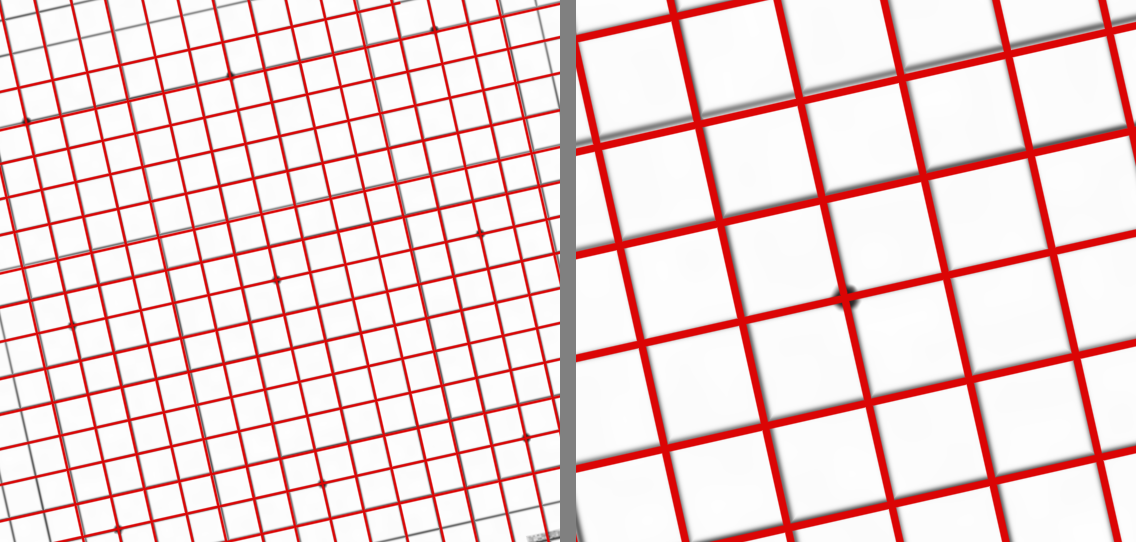
Left: the whole. Right: its middle third, enlarged.
Write a Shadertoy shader that draws this pattern.

```glsl
// Tilted square grid: soft grey printed lines with a dark dot every sixth crossing,
// overdrawn by crisp red ruled lines that each drift slightly off the print.
// Both layers are distances to the nearest whole number in rotated cell units.

const float CELL = 0.06425;               // cell side, in canvas heights
const vec2 AXIS = vec2(0.9757, 0.2195);   // direction of the rows
const vec2 ORIGIN = vec2(-0.0054, -0.0161);
const float DOT_STEP = 6.0;

const vec3 PAPER = vec3(0.995);
const vec3 RED = vec3(0.86, 0.02, 0.02);
const vec3 DOT_INK = vec3(0.13, 0.11, 0.11);

float hash(vec2 p) {
    vec3 q = fract(vec3(p.xyx) * 0.1031);
    q += dot(q, q.yzx + 33.33);
    return fract((q.x + q.y) * q.z);
}

float noise(vec2 p) {
    vec2 i = floor(p), f = fract(p);
    f = f * f * (3.0 - 2.0 * f);
    return mix(mix(hash(i), hash(i + vec2(1, 0)), f.x),
               mix(hash(i + vec2(0, 1)), hash(i + vec2(1, 1)), f.x), f.y);
}

vec2 toGrid(vec2 p) {
    p -= ORIGIN;
    return vec2(dot(p, AXIS), dot(p, vec2(-AXIS.y, AXIS.x))) / CELL;
}

float fill(float d, float aa) {
    return 1.0 - smoothstep(-aa, aa, d);
}

// Blurred grey line whose strength wanders along its length
float printedLine(float across, float along, float seed) {
    float id = round(across);
    float d = (across - id) / 0.038;
    float strength = mix(0.42, 0.66, noise(vec2(along * 0.4, id * 7.0 + seed)));
    return strength * exp(-d * d);
}

// Crisp line with its own small shift and tilt, for indices from first to last
float ruledLine(float across, float along, vec2 range, float seed, float aa) {
    float id = round(across);
    float shift = -0.03 + 0.09 * (hash(vec2(id + 40.0, seed)) - 0.5);
    float tilt = 0.005 * (hash(vec2(id + 80.0, seed)) - 0.5);
    float d = abs(across - id - shift - tilt * along) - 0.036;
    return fill(d, aa) * step(range.x, id) * step(id, range.y);
}

// Slightly ragged dots on every sixth crossing
float dots(vec2 g, float aa) {
    vec2 q = g - DOT_STEP * round(g / DOT_STEP);
    float ragged = 0.03 * (noise(g * 14.0) - 0.5);
    return fill(length(q + vec2(0.02, 0.0)) - 0.115 + ragged, aa + 0.035);
}

// Worn grey patch in the lower right corner
float smudge(vec2 p, float aspect) {
    vec2 q = p - vec2(0.5 * aspect - 0.024, -0.491);
    q = vec2(dot(q, AXIS), dot(q, vec2(-AXIS.y, AXIS.x)));
    vec2 d = abs(q) - vec2(0.036, 0.009);
    return fill(max(d.x, d.y), 0.003) * mix(0.12, 0.4, noise(q * 260.0));
}

void mainImage(out vec4 fragColor, in vec2 fragCoord) {
    vec2 p = (fragCoord - 0.5 * iResolution.xy) / iResolution.y;
    vec2 g = toGrid(p);
    float aa = 0.9 / (iResolution.y * CELL);

    // Paper and printed layer
    vec3 col = PAPER - 0.012 * noise(g * 3.0);
    float grey = max(printedLine(g.x, g.y, 3.0), printedLine(g.y, g.x, 11.0));
    col *= 1.0 - grey;
    col *= 1.0 - smudge(p, iResolution.x / iResolution.y);
    col = mix(col, DOT_INK, 0.92 * dots(g, aa));

    // Ruled layer, whose top row stops short
    float columns = ruledLine(g.x, g.y, vec2(-7.0, 8.0), 5.0, aa);
    float rows = ruledLine(g.y, g.x, vec2(-7.0, 7.0), 17.0, aa);
    rows *= 1.0 - step(6.5, g.y) * smoothstep(5.2 - aa, 5.2 + aa, g.x);
    col = mix(col, RED, max(columns, rows));

    fragColor = vec4(col, 1.0);
}
```
